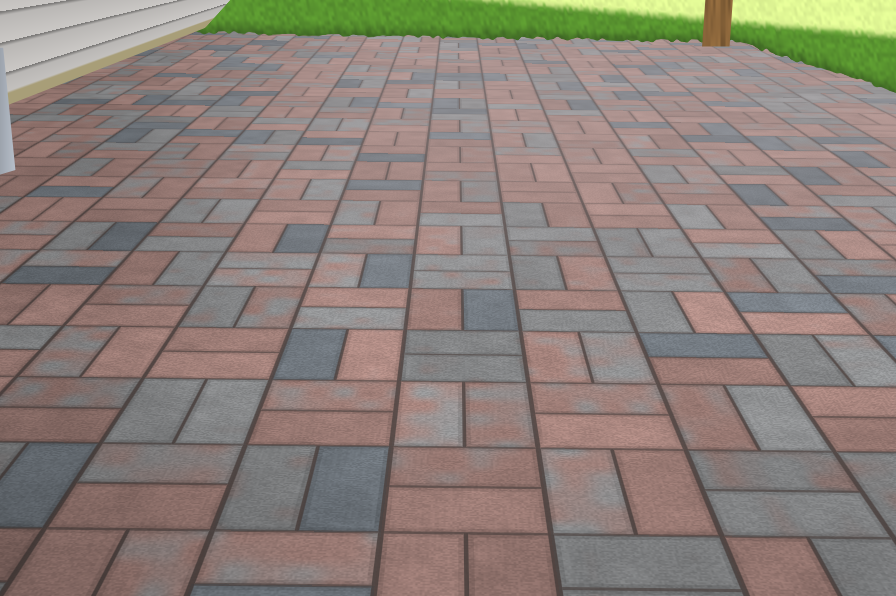
A Shadertoy shader for this texture:

```glsl
// Paving: vanishing point, cell scale and offset on the ground plane
const vec2 PAVING_VANISH = vec2(0.764, 1.166);
const vec2 CELL_SCALE = vec2(3.731, 6.735);
const vec2 CELL_OFFSET = vec2(0.444, -0.35);
const float ROW_TILT = 0.012;
const float JOINT_WIDTH = 0.013;
const float BEVEL_WIDTH = 0.045;
const vec3 RED_BRICK = vec3(0.60, 0.475, 0.45);
const vec3 GREY_BRICK = vec3(0.50, 0.505, 0.51);
const vec3 SLATE_BRICK = vec3(0.40, 0.43, 0.46);
const vec3 JOINT_COLOR = vec3(0.29, 0.25, 0.24);
const vec3 HAZE_COLOR = vec3(0.65, 0.62, 0.63);

// Lawn
const vec3 GRASS_DARK = vec3(0.22, 0.36, 0.13);
const vec3 GRASS_MID = vec3(0.36, 0.60, 0.19);
const vec3 LAWN_SUNLIT = vec3(0.89, 0.98, 0.59);

// Wall, downspout and post
const vec2 WALL_VANISH = vec2(0.723, 1.102);
const float BOARD_SPACING = 0.073;
const float WALL_BASE = 0.392;
const float TRIM_TOP = 0.362;
const vec3 SIDING_COLOR = vec3(0.77, 0.76, 0.75);
const vec3 TRIM_COLOR = vec3(0.66, 0.62, 0.47);
const vec3 SPOUT_COLOR = vec3(0.68, 0.71, 0.75);
const vec3 POST_COLOR = vec3(0.52, 0.38, 0.22);

float hash(vec2 p) {
    return fract(sin(dot(p, vec2(127.1, 311.7))) * 43758.545);
}

float noise(vec2 p) {
    vec2 i = floor(p), f = fract(p);
    f = f * f * (3.0 - 2.0 * f);
    return mix(mix(hash(i), hash(i + vec2(1, 0)), f.x),
               mix(hash(i + vec2(0, 1)), hash(i + vec2(1, 1)), f.x), f.y);
}

// Antialiased coverage of the region where dist is positive
float inside(float dist) {
    return clamp(dist * iResolution.y + 0.5, 0.0, 1.0);
}

// Coverage of a thin line, fading once it is narrower than a pixel
float lineCover(float dist, float width, float footprint) {
    return clamp((width - dist) / footprint + 0.5, 0.0, 1.0)
         * min(1.0, 2.0 * width / footprint);
}

// Basket weave: pairs of bricks alternate direction in a checkerboard
vec3 paving(vec2 p) {
    float depth = max(PAVING_VANISH.y - p.y, 0.05);
    float rowDepth = max(depth - ROW_TILT * (p.x - PAVING_VANISH.x), 0.05);
    vec2 ground = vec2((p.x - PAVING_VANISH.x) / depth, 1.0 / rowDepth) * CELL_SCALE + CELL_OFFSET;
    vec2 footprint = fwidth(ground) + 1e-4;
    vec2 cell = floor(ground), q = fract(ground);
    bool upright = mod(cell.x + cell.y, 2.0) > 0.5;
    vec2 split = upright ? vec2(2, 1) : vec2(1, 2);
    vec2 local = q * split;
    vec2 brick = cell * 2.0 + floor(local);
    vec2 edge = (0.5 - abs(fract(local) - 0.5)) / split;

    // Brick tint with blotches and grain
    float tint = hash(brick + 3.7);
    float blotch = noise(ground * 5.0 + brick * 7.0);
    vec3 color = mix(RED_BRICK, GREY_BRICK, smoothstep(0.42, 0.72, tint + 0.3 * (blotch - 0.5)));
    color = mix(color, SLATE_BRICK, 0.85 * step(0.88, tint));
    color *= 0.93 + 0.14 * hash(brick + 19.3);
    color *= 0.95 + 0.10 * blotch;
    color *= 1.0 + 0.16 * (noise(ground * 75.0) - 0.5) * smoothstep(0.25, 0.8, depth);

    // Worn bevels and dark joints; column seams are slightly wider
    float bevel = max(lineCover(edge.x, BEVEL_WIDTH, footprint.x), lineCover(edge.y, BEVEL_WIDTH, footprint.y));
    color *= 1.0 - 0.09 * bevel;
    float seam = min(q.x, 1.0 - q.x);
    float joint = max(lineCover(edge.x, JOINT_WIDTH, footprint.x),
                      0.75 * lineCover(edge.y, JOINT_WIDTH, footprint.y));
    joint = max(joint, lineCover(seam, JOINT_WIDTH * 1.35, footprint.x));
    color = mix(color, JOINT_COLOR, 0.85 * joint);

    // Distant sheen, shade beside the wall and in the foreground
    color = mix(color, HAZE_COLOR, 0.38 * smoothstep(0.35, 0.95, p.y) * smoothstep(0.0, 0.8, p.x));
    float shade = mix(0.88, 1.06, smoothstep(0.0, 0.7, p.x)) * mix(0.92, 1.04, smoothstep(0.0, 0.4, p.y));
    return color * shade;
}

vec3 lawn(vec2 p, float aboveEdge) {
    float blades = noise(p * vec2(210.0, 90.0) + p.y * 40.0);
    vec3 color = mix(GRASS_DARK, GRASS_MID, smoothstep(-0.005, 0.025, aboveEdge) * 0.7 + 0.45 * blades);
    float sunLine = 1.0 - 0.088 * (p.x - 0.80) + 0.008 * (blades - 0.5);
    return mix(color, LAWN_SUNLIT * (0.94 + 0.1 * blades), smoothstep(-0.008, 0.010, p.y - sunLine));
}

vec3 siding(float slope) {
    float board = fract(slope / BOARD_SPACING - 0.30);
    float lip = 1.0 - smoothstep(0.0, 0.16, board);
    vec3 color = SIDING_COLOR * (0.93 + 0.10 * board) * (1.0 - 0.32 * lip);
    return mix(color, TRIM_COLOR, smoothstep(TRIM_TOP - 0.004, TRIM_TOP + 0.004, slope));
}

void mainImage(out vec4 fragColor, in vec2 fragCoord) {
    vec2 p = fragCoord / iResolution.xy * vec2(1.5, 1.0);
    vec3 color = paving(p);

    // Ragged lawn border, bending toward the right
    float border = 0.945 - 0.018 * (p.x - 0.342) - 0.3 * max(0.0, p.x - 1.24);
    float aboveEdge = p.y - border + 0.008 * (noise(p * vec2(120.0, 60.0)) - 0.5);
    color = mix(color, lawn(p, aboveEdge), inside(aboveEdge));

    // Wooden post
    float postCenter = 1.201 + 0.07 * (p.y - 0.96);
    float post = inside(0.023 - abs(p.x - postCenter)) * inside(p.y - 0.922);
    float grain = noise(p * vec2(240.0, 25.0));
    color = mix(color, POST_COLOR * (0.85 + 0.3 * grain), post);

    // Clapboard wall
    float reach = max(WALL_VANISH.x - p.x, 0.05);
    float slope = (WALL_VANISH.y - p.y) / reach;
    float wallEnd = 0.336 + 0.9 * (p.y - 0.945);
    float wall = inside((WALL_BASE - slope) * reach) * inside(wallEnd - p.x);
    color = mix(color, siding(slope), wall);

    // Downspout
    float spoutEdge = 0.010 + 0.1 * (0.873 - p.y);
    float spout = inside(spoutEdge - p.x) * inside(p.y - 0.707 - 0.3 * p.x) * inside(0.92 - p.y);
    color = mix(color, SPOUT_COLOR * (0.9 + 6.0 * p.x), spout);

    fragColor = vec4(clamp(color, 0.0, 1.0), 1.0);
}
```
